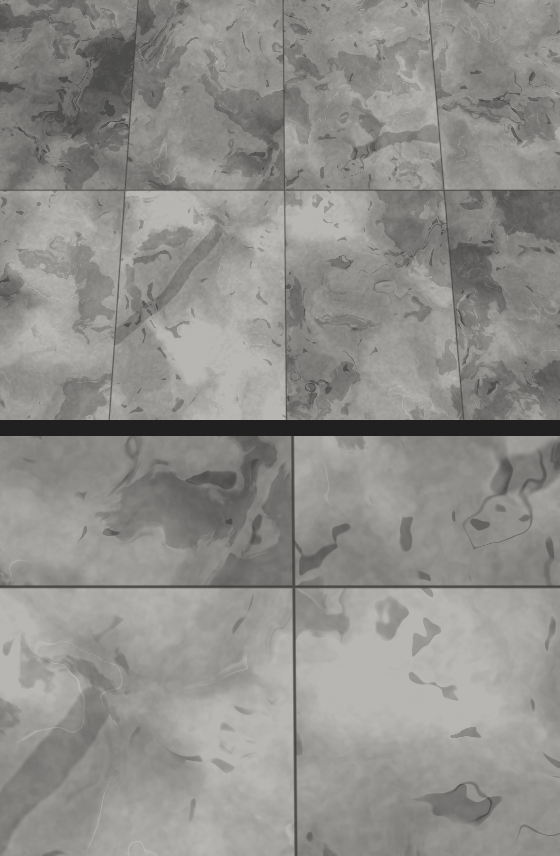
Top: the whole. Bottom: its middle third, enlarged.
Give the GLSL for this texture, as a Shadertoy shader.

```glsl
const vec3 STONE_TINT = vec3(1.0, 0.992, 0.973);
const vec3 SEAM_COLOR = vec3(0.25, 0.245, 0.235);
const float SEAM_Y = 0.547;              // height of the cross seam
const float SEAM_HALF_WIDTH = 0.0011;
const vec2 CENTER_X = vec2(0.682, 0.674); // middle seam at bottom, top
const vec2 TILE_WIDTH = vec2(0.422, 0.345); // tile width at bottom, top
const float CLOUD_CONTRAST = 0.36;
const float GRAIN_CONTRAST = 0.055;
const float PATCH_DEPTH = 0.105;
const float PATCH_LEVEL = 0.57;
const float CRACK_DEPTH = 0.13;
const float PIT_DEPTH = 0.14;
const float VEIN_GAIN = 0.07;

// Per tile, bottom row then top row
const float TONE[8] = float[8](0.59, 0.61, 0.61, 0.53, 0.49, 0.55, 0.575, 0.58);
const float COVER[8] = float[8](-0.11, -0.14, 0.02, 0.04, 0.03, 0.0, -0.06, -0.07);

// Soft stains: x, y, radius, bias toward dark patches
const int STAINS = 12;
const vec4 STAIN[STAINS] = vec4[STAINS](
    vec4(0.82, 0.25, 0.15, 0.16), vec4(1.0, 0.41, 0.07, 0.14),
    vec4(0.80, 0.48, 0.09, -0.16), vec4(1.02, 0.22, 0.07, -0.2),
    vec4(0.97, 0.06, 0.10, -0.14), vec4(0.37, 0.87, 0.09, 0.12),
    vec4(0.40, 0.65, 0.12, 0.09), vec4(0.54, 0.90, 0.14, -0.1),
    vec4(0.14, 0.78, 0.13, 0.1), vec4(0.10, 0.61, 0.09, -0.18),
    vec4(0.01, 0.31, 0.05, 0.2), vec4(0.215, 0.34, 0.04, 0.2));

vec3 hash3(vec2 p) {
    vec3 h = fract(p.xyx * vec3(0.1031, 0.103, 0.0973));
    h += dot(h, h.yxz + 33.33);
    return fract((h.xxy + h.yzz) * h.zyx);
}

// Cellular noise: random cell values blended around jittered points
float cellNoise(vec2 p) {
    vec2 cell = floor(p), local = p - cell;
    float sum = 0.0, total = 0.0;
    for (int y = -1; y <= 1; y++)
    for (int x = -1; x <= 1; x++) {
        vec2 o = vec2(x, y);
        vec3 h = hash3(cell + o);
        vec2 d = o + h.xy - local;
        float w = exp(-6.0 * dot(d, d));
        sum += w * h.z;
        total += w;
    }
    return sum / total;
}

float fbm(vec2 p, int octaves) {
    float sum = 0.0, total = 0.0, amp = 1.0;
    for (int i = 0; i < octaves; i++) {
        sum += amp * cellNoise(p);
        total += amp;
        amp *= 0.58;
        p = mat2(1.6, 1.2, -1.2, 1.6) * p + 19.7;
    }
    return sum / total;
}

float segment(vec2 p, vec2 a, vec2 b) {
    vec2 ab = b - a;
    return length(p - a - ab * clamp(dot(p - a, ab) / dot(ab, ab), 0.0, 1.0));
}

// Perspective floor coordinates, one unit per tile width
vec2 floorCoord(vec2 p) {
    float width = mix(TILE_WIDTH.x, TILE_WIDTH.y, p.y);
    return vec2(p.x - mix(CENTER_X.x, CENTER_X.y, p.y), p.y - SEAM_Y) / width;
}

int tileIndex(vec2 p) {
    int column = clamp(int(floor(floorCoord(p).x)) + 2, 0, 3);
    return column + (p.y > SEAM_Y ? 4 : 0);
}

void mainImage(out vec4 fragColor, in vec2 fragCoord) {
    vec2 p = fragCoord / iResolution.y;
    float aa = 1.0 / iResolution.y;
    vec2 uv = floorCoord(p);
    int tile = tileIndex(p);

    // Warped stone coordinates, shifted for each tile
    vec2 st = uv + vec2(17.3, 9.1) * float(tile + 3);
    vec2 warp = vec2(fbm(st * 2.5, 4), fbm(st * 2.5 + 41.0, 4)) - 0.5;
    vec2 q = st + 0.45 * warp;
    float cloud = fbm(q * 3.0, 6);
    float grain = fbm(p * 150.0, 2);
    float shade = TONE[tile] + (cloud - 0.5) * CLOUD_CONTRAST
                + (grain - 0.5) * GRAIN_CONTRAST;

    // Dark patches with crisp ragged edges
    float bias = COVER[tile];
    for (int i = 0; i < STAINS; i++) {
        vec2 d = (p - STAIN[i].xy) / STAIN[i].z;
        if (tileIndex(STAIN[i].xy) == tile) bias += STAIN[i].w * exp(-dot(d, d));
    }
    float field = fbm(q * 3.6 + 71.0, 6) + bias;
    shade -= PATCH_DEPTH * smoothstep(-0.025, 0.035, field - PATCH_LEVEL);
    shade -= 0.25 * bias;

    // Filled streaks across two of the tiles
    vec2 ragged = p + 0.035 * warp;
    float band = min(segment(ragged, vec2(0.512, 0.448), vec2(0.408, 0.314)),
                     segment(ragged, vec2(0.408, 0.314), vec2(0.270, 0.200)));
    if (tile == 1) shade -= 0.1 * smoothstep(0.018, 0.014, band);
    float streak = segment(p + 0.09 * warp, vec2(0.83, 0.635), vec2(1.05, 0.68));
    if (tile == 6) shade -= 0.14 * smoothstep(0.003, -0.003, streak - 0.025 * cloud);

    // Thin cracks, pale veins and pits
    float area = fbm(st * 2.2 + 23.0, 3);
    float crack = abs(fbm(q * 1.8 + 5.0, 3) - 0.5);
    shade -= CRACK_DEPTH * smoothstep(0.009, 0.001, crack) * smoothstep(0.52, 0.66, area);
    float vein = abs(fbm(q * 3.5 + 88.0, 3) - 0.5);
    shade += VEIN_GAIN * smoothstep(0.012, 0.0, vein) * smoothstep(0.5, 0.36, area);
    float pit = cellNoise(q * 26.0) + 0.35 * (area - 0.5);
    shade -= PIT_DEPTH * smoothstep(0.89, 0.97, pit);

    // Seams between tiles
    float across = abs(fract(uv.x + 0.5) - 0.5) * mix(TILE_WIDTH.x, TILE_WIDTH.y, p.y);
    float seamDist = min(across, abs(p.y - SEAM_Y));
    float seam = smoothstep(aa, -aa, seamDist - SEAM_HALF_WIDTH);
    vec3 color = mix(STONE_TINT * clamp(shade, 0.3, 0.72), SEAM_COLOR, 0.85 * seam);
    fragColor = vec4(color, 1.0);
}
```
